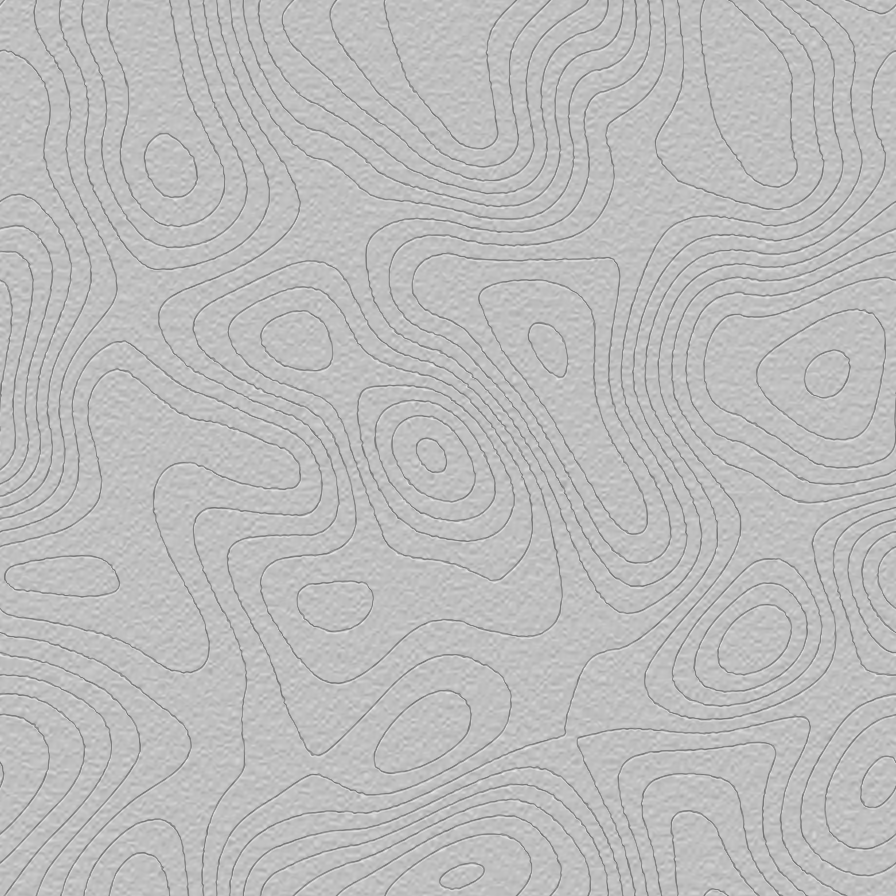
Write a WebGL 1 fragment shader that draws this pattern.

```glsl
precision highp float;

uniform vec2 u_resolution;

const float TAU = 6.2831853;

const vec3 PAPER = vec3(0.75);
const float HILL_CELLS = 6.0;       // terrain lattice cells per canvas
const float HILL_BLEND = 0.36;      // share of the second, shifted lattice
const float LEVELS = 16.5;          // contour levels over the height range
const float WARP = 0.022;           // bends the terrain off the lattice axes
const float LINE_HALF_WIDTH = 0.00085;
const float LINE_DARK = 0.23;
const float LINE_BREAKUP = 0.6;     // how far the grain thins the lines
const float LINE_JITTER = 0.0016;
const float RIM_LIGHT = 0.075;
const vec2 RIM_OFFSET = vec2(-0.0004, 0.002);
const float GRAIN_CELLS = 230.0;
const float GRAIN_CONTRAST = 0.11;
const vec2 GRAIN_OFFSET = vec2(-0.0003, 0.0027);
const float RIPPLE_CELLS = 110.0;
const float RIPPLE = 0.005;         // makes the grain strokes wavy
const float SLOPE_STEP = 0.0006;

float hash(vec2 p) {
    return fract(sin(dot(p, vec2(127.1, 311.7))) * 43758.5453);
}

// Value noise that repeats after the given number of cells
float tiledNoise(vec2 p, float cells, float seed) {
    vec2 i = floor(p);
    vec2 f = fract(p);
    vec2 u = f * f * (3.0 - 2.0 * f);
    vec2 lo = mod(i, cells) + seed;
    vec2 hi = mod(i + 1.0, cells) + seed;
    return mix(mix(hash(lo), hash(vec2(hi.x, lo.y)), u.x),
               mix(hash(vec2(lo.x, hi.y)), hash(hi), u.x), u.y);
}

// Terrain height, in contour levels
float terrain(vec2 p) {
    vec2 q = p + WARP * sin(TAU * (2.0 * p.yx + vec2(0.15, 0.6)));
    q *= HILL_CELLS;
    float hills = tiledNoise(q, HILL_CELLS, 41.0);
    float shifted = tiledNoise(q + 0.5, HILL_CELLS, 73.0);
    return LEVELS * mix(hills, shifted, HILL_BLEND);
}

// Coverage of the contour lines, with an even width on any slope
float contour(vec2 p, float pixel) {
    float h = terrain(p);
    vec2 slope = vec2(terrain(p + vec2(SLOPE_STEP, 0.0)) - h,
                      terrain(p + vec2(0.0, SLOPE_STEP)) - h) / SLOPE_STEP;
    float d = abs(fract(h) - 0.5) / max(length(slope), 0.5);
    float soft = 0.55 * pixel;
    return 1.0 - smoothstep(LINE_HALF_WIDTH - soft, LINE_HALF_WIDTH + soft, d);
}

float grain(vec2 p) {
    return tiledNoise(p * GRAIN_CELLS, GRAIN_CELLS, 3.0);
}

void main() {
    float pixel = 1.0 / u_resolution.y;
    vec2 p = gl_FragCoord.xy * pixel;

    // Fine wavy bumps lit from above
    vec2 g = p;
    g.y += RIPPLE * tiledNoise(p * RIPPLE_CELLS, RIPPLE_CELLS, 9.0);
    float bump = grain(g);
    float shade = GRAIN_CONTRAST * (bump - grain(g + GRAIN_OFFSET));

    // Engraved line: ragged dark groove with a lit rim below it
    vec2 q = p + LINE_JITTER * (bump - 0.5);
    float groove = contour(q, pixel);
    float rim = contour(q + RIM_OFFSET, pixel) * (1.0 - groove);
    float depth = LINE_DARK * (1.0 + LINE_BREAKUP * (bump - 0.5));
    shade += RIM_LIGHT * rim - depth * groove;

    gl_FragColor = vec4(PAPER + shade, 1.0);
}
```
